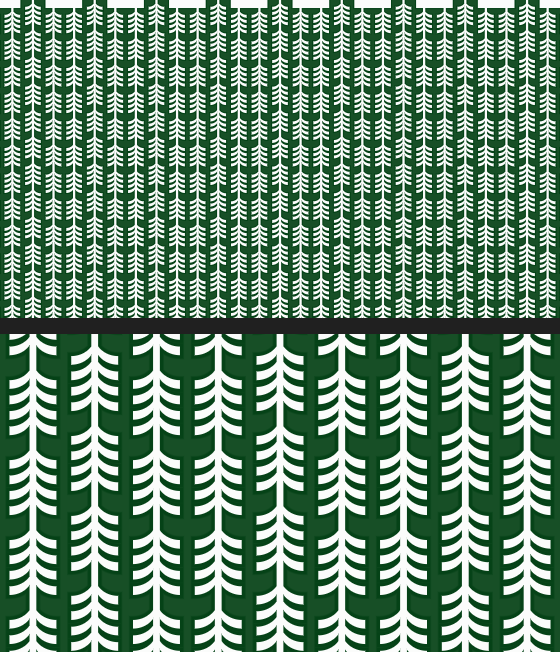
Top: the whole. Bottom: its middle third, enlarged.
Give the GLSL for this pattern, as a WebGL 1 fragment shader.

```glsl
precision highp float;
// Columns of stacked white fir trees on green, every third column raised above a stepped top edge.

uniform vec2 u_resolution;

#define COLUMNS 27.2         // columns across; one column is the unit of length
#define TREE_PERIOD 1.294    // height of one tree
#define BRANCH_STEP 0.25     // spacing of the four branch pairs
#define BRANCH_THICK 0.14
#define BRANCH_REACH 0.38    // half width of a tree
#define BRANCH_DROP 0.33     // fall of a branch from trunk to tip
#define TRUNK_HALF 0.055
#define TOP_STEP 0.39        // depth of the white notches at the top
#define RAISED_HALF 0.61     // half width of a raised green block
#define WHITE vec3(0.985, 0.99, 0.985)
#define GREEN vec3(0.09, 0.31, 0.15)
#define DARK_GREEN vec3(0.02, 0.26, 0.09)

// Distance to a column of trees; p.x from the trunk, p.y downward from a treetop.
float treeColumn(vec2 p) {
    float x = abs(p.x);

    // Each branch follows a quarter ellipse that levels out at its tip.
    float u = clamp(1.0 - x / BRANCH_REACH, 0.0, 1.0);
    float arc = sqrt(max(1.0 - u * u, 0.01));
    float slope = BRANCH_DROP / BRANCH_REACH * u / arc;

    // Straighten the curve, then repeat trees and the branches within them.
    float lead = 0.2;
    float y = mod(p.y - BRANCH_DROP * arc + lead, TREE_PERIOD) - lead;
    float mid = y - 0.5 * BRANCH_THICK;
    float branch = clamp(floor(mid / BRANCH_STEP + 0.5), 0.0, 3.0);
    float d = abs(mid - branch * BRANCH_STEP) - 0.5 * BRANCH_THICK;
    d /= sqrt(1.0 + slope * slope);

    d = max(d, x - BRANCH_REACH);
    return min(d, x - TRUNK_HALF);
}

// White notches between the raised blocks along the top edge.
float topNotches(vec2 p) {
    float fromRaised = abs(mod(p.x - 0.1, 3.0) - 1.5);
    return max(p.y - TOP_STEP, RAISED_HALF - fromRaised);
}

void main() {
    float pixel = COLUMNS / u_resolution.x;
    vec2 p = vec2(gl_FragCoord.x, u_resolution.y - gl_FragCoord.y) * pixel;

    // Every third column starts at the very top.
    float column = floor(p.x - 0.1);
    float raised = 1.0 - step(0.5, abs(mod(column, 3.0) - 1.0));
    vec2 local = vec2(fract(p.x - 0.1) - 0.5, p.y - TOP_STEP * (1.0 - raised));

    float d = min(treeColumn(local), topNotches(p));

    // The green deepens slightly beside the white edges.
    vec3 ground = mix(DARK_GREEN, GREEN, smoothstep(0.04, 0.08, d));
    float coverage = clamp(0.5 - d / pixel, 0.0, 1.0);
    gl_FragColor = vec4(mix(ground, WHITE, coverage), 1.0);
}
```
